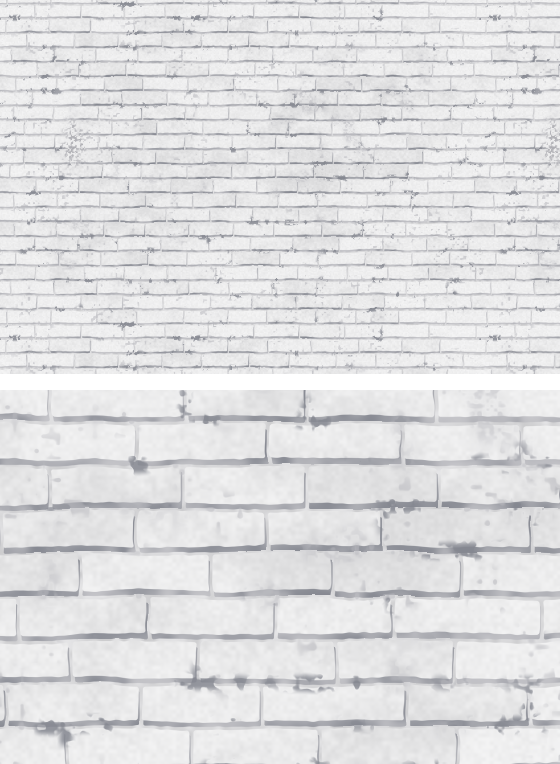
Top, the full canvas; bottom, a detail of the centre.
Give the GLSL for this texture, as a Shadertoy shader.

```glsl
const float ROWS = 25.7;                // courses over the canvas height
const float BRICK_LENGTH = 3.0;         // in course heights
const vec2 PERIOD = vec2(33.0, 22.0);   // wall repeat, in course heights

const vec3 PAINT = vec3(0.932, 0.932, 0.934);
const vec3 WORN = vec3(0.850, 0.850, 0.855);
const vec3 MORTAR = vec3(0.850, 0.850, 0.857);
const vec3 SHADE = vec3(0.740, 0.740, 0.760);
const vec3 DEEP_SHADE = vec3(0.520, 0.530, 0.565);

float hash(vec2 p) {
    return fract(sin(dot(p, vec2(127.1, 311.7))) * 43758.5);
}

// Value noise that wraps after the given number of cells
float noise(vec2 p, vec2 period) {
    vec2 i = floor(p), f = fract(p);
    f = f * f * (3.0 - 2.0 * f);
    vec2 a = mod(i, period), b = mod(i + 1.0, period);
    return mix(mix(hash(a), hash(vec2(b.x, a.y)), f.x),
               mix(hash(vec2(a.x, b.y)), hash(b), f.x), f.y);
}

// Noise over the wall; frequency is a whole number
float wallNoise(vec2 p, float frequency) {
    return noise(p * frequency, PERIOD * frequency);
}

float boxDistance(vec2 p, vec2 halfSize, float radius) {
    vec2 q = abs(p) - halfSize + radius;
    return length(max(q, 0.0)) + min(max(q.x, q.y), 0.0) - radius;
}

float coverage(float d, float blur) {
    return 1.0 - smoothstep(-blur, blur, d);
}

// Uneven position of a head joint, in brick lengths
float jointShift(float index, float row) {
    return 0.16 * hash(vec2(mod(index, PERIOD.x / BRICK_LENGTH), row + 40.0));
}

// Gives the offset from the brick centre, its half length and its random tone
void findBrick(vec2 p, out vec2 offset, out float halfLength, out float tone) {
    float row = mod(floor(p.y), PERIOD.y);
    float bond = 0.33 + 0.5 * mod(row, 2.0) + 0.28 * (hash(vec2(row, 7.3)) - 0.5);
    float u = p.x / BRICK_LENGTH + bond;
    float index = floor(u);
    if (fract(u) < jointShift(index, row)) index -= 1.0;
    float left = index + jointShift(index, row);
    float right = index + 1.0 + jointShift(index + 1.0, row);
    offset = vec2((u - 0.5 * (left + right)) * BRICK_LENGTH, fract(p.y) - 0.455);
    halfLength = 0.5 * (right - left) * BRICK_LENGTH - 0.045;
    tone = hash(vec2(mod(index, PERIOD.x / BRICK_LENGTH), row));
}

// Crumbled plaster, strongest at its centre
float crumbledPatch(vec2 p, vec2 centre, vec2 size) {
    vec2 d = mod(p - centre + 0.5 * PERIOD, PERIOD) - 0.5 * PERIOD;
    float ragged = 0.7 * (wallNoise(p, 3.0) - 0.5);
    return 1.0 - smoothstep(0.4, 1.2, length(d / size) + ragged);
}

void mainImage(out vec4 fragColor, in vec2 fragCoord) {
    // Wall position in course heights, running downwards
    vec2 p = vec2(fragCoord.x, iResolution.y - fragCoord.y) * ROWS / iResolution.y;
    p.y -= 0.295;
    float blur = 0.7 * ROWS / iResolution.y;

    float region = noise(p / 5.5, vec2(6.0, 4.0));
    float broad = wallNoise(p, 1.0);
    float medium = wallNoise(p + 5.0, 3.0);
    float fine = wallNoise(p + 9.0, 6.0);
    float grain = wallNoise(p + 2.0, 11.0);

    // Gently wavering brick outlines
    vec2 warped = p + vec2(0.06, 0.03) * (vec2(medium, fine) - 0.5) + vec2(0.0, 0.11 * (broad - 0.5));
    vec2 offset;
    float halfLength, tone;
    findBrick(warped, offset, halfLength, tone);
    vec2 halfSize = vec2(halfLength, 0.395 + 0.025 * tone);
    float brick = boxDistance(offset, halfSize, 0.06);
    vec2 fall = vec2(0.01 + 0.04 * broad, 0.07 + 0.05 * region + 0.05 * broad);
    float castShadow = boxDistance(offset - fall, halfSize, 0.04);

    // Mortar, then a shadow of uneven depth below and beside each brick
    vec3 color = MORTAR + 0.10 * (fine - 0.5);
    float depth = smoothstep(0.3, 0.85, 0.4 * broad + 0.3 * region + 0.3 * tone + 0.3 * (medium - 0.4));
    vec3 shadow = mix(SHADE, DEEP_SHADE, depth);
    color = mix(color, shadow, coverage(castShadow, blur) * (0.7 + 0.3 * medium));

    // Painted face, toned brick by brick and mottled
    float mottle = smoothstep(0.50, 0.95, 0.40 * broad + 0.25 * fine + 0.30 * tone + 0.25 * region);
    vec3 face = mix(PAINT, WORN, 0.65 * mottle) + 0.035 * (grain - 0.5);
    face += 0.012 * (0.5 - tone) + 0.012 * (0.5 - region);
    color = mix(color, face, coverage(brick, blur));

    // Small pits, and broken chips gathered at the brick edges
    float pits = smoothstep(0.70, 0.90, fine) * smoothstep(0.55, 0.8, wallNoise(p + 13.0, 1.0));
    color = mix(color, SHADE, 0.6 * pits);
    float nearEdge = smoothstep(-0.20, 0.0, brick);
    float broken = smoothstep(0.56, 0.68, 0.40 * medium + 0.35 * fine + 0.25 * grain);
    float chips = broken * smoothstep(0.60, 0.85, wallNoise(p + 17.0, 1.0));
    color = mix(color, DEEP_SHADE, 0.85 * chips * nearEdge);

    // Soft grey scuffs spreading over a few bricks
    float scuff = smoothstep(0.72, 0.95, wallNoise(p + 21.0, 1.0)) * smoothstep(0.35, 0.7, region);
    color = mix(color, SHADE, scuff * (0.10 + 0.45 * smoothstep(0.4, 0.7, 0.5 * fine + 0.5 * grain)));

    // Rough patch that hides the joints
    float patchMask = crumbledPatch(p, vec2(5.02, 9.5), vec2(0.9, 1.6));
    float speckle = smoothstep(0.35, 0.75, 0.4 * fine + 0.6 * grain);
    color = mix(color, mix(PAINT, SHADE - 0.06, speckle), 0.9 * patchMask);

    fragColor = vec4(color, 1.0);
}
```
